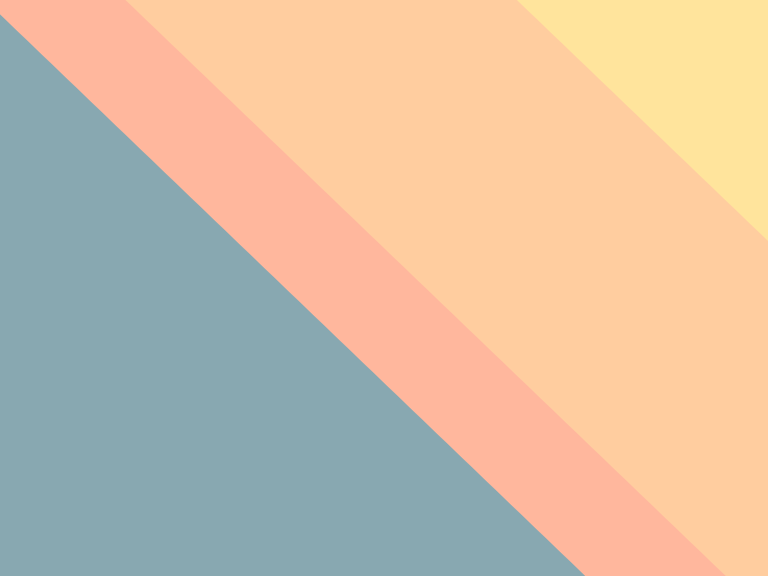
Give the GLSL for this background, as a WebGL 2 fragment shader.

```glsl
#version 300 es
precision highp float;

#define SLATE  vec3(0.533, 0.659, 0.694)
#define CORAL  vec3(1.000, 0.718, 0.616)
#define PEACH  vec3(1.000, 0.804, 0.624)
#define BUTTER vec3(1.000, 0.894, 0.612)
#define SLOPE 0.9595
#define CORAL_START  0.975
#define PEACH_START  1.209
#define BUTTER_START 1.861

uniform vec2 u_resolution;
out vec4 fragColor;

// Coverage of the half plane above a diagonal, smoothed over one pixel
float above(float height, float start, float pixel) {
    return clamp((height - start) / pixel + 0.5, 0.0, 1.0);
}

void main() {
    // Canvas heights as units, origin at the lower left
    vec2 p = gl_FragCoord.xy / u_resolution.y;

    // Height at which the falling diagonal through p meets the left side
    float height = p.y + SLOPE * p.x;
    float pixel = length(vec2(SLOPE, 1.0)) / u_resolution.y;

    // Layer the bands from lower left to upper right
    vec3 color = SLATE;
    color = mix(color, CORAL, above(height, CORAL_START, pixel));
    color = mix(color, PEACH, above(height, PEACH_START, pixel));
    color = mix(color, BUTTER, above(height, BUTTER_START, pixel));

    fragColor = vec4(color, 1.0);
}
```
